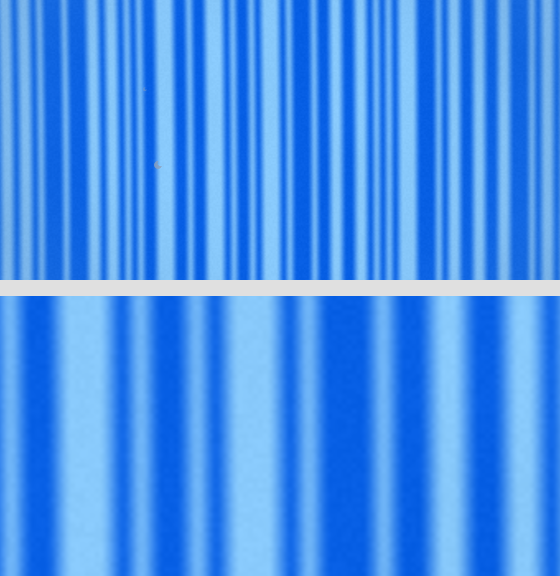
Top: the whole. Bottom: its middle third, enlarged.
Write a Shadertoy shader that draws this pattern.

```glsl
// Soft-edged blue barcode stripes on a gently curved, faintly grainy surface.
#define MODULES 45.0      // narrowest stripe widths per canvas height
#define BLUR 0.75         // half width of a stripe edge, in modules
#define INK_SPREAD 0.05   // growth of dark bars on each side, in modules
#define LEAN 0.011        // sideways drift of the stripes at the left end
#define GRAIN 0.022       // strength of the surface grain
#define SEED 7.0

const float SYMBOL = 10.0; // modules per group of three dark and three light bars
const vec3 DEEP_BLUE = vec3(0.025, 0.370, 0.895);
const vec3 HAZY_BLUE = vec3(0.085, 0.410, 0.870);
const vec3 PALE_BLUE = vec3(0.535, 0.790, 0.985);
const vec3 DULL_PALE = vec3(0.475, 0.705, 0.915);
const vec3 FLECK_GREY = vec3(0.55, 0.63, 0.74);

float hash(vec2 p) {
    vec3 q = fract(p.xyx * 0.1031);
    q += dot(q, q.yzx + 33.33);
    return fract((q.x + q.y) * q.z);
}

float valueNoise(vec2 p) {
    vec2 i = floor(p), f = fract(p);
    f = f * f * (3.0 - 2.0 * f);
    return mix(mix(hash(i), hash(i + vec2(1, 0)), f.x),
               mix(hash(i + vec2(0, 1)), hash(i + vec2(1, 1)), f.x), f.y);
}

// Three stripe widths that always add up to five modules
vec3 stripeWidths(float id, float kind) {
    vec2 key = vec2(id + 40.0, kind * 17.0 + SEED);
    float first = floor(3.0 * hash(key));
    float other = floor(3.0 * hash(key + vec2(0, 3)));
    float second = hash(key + vec2(0, 6)) < 0.5 ? first : other;
    vec3 slot = vec3(0, 1, 2);
    return 1.0 + vec3(equal(slot, vec3(first))) + vec3(equal(slot, vec3(second)));
}

float softEdge(float x) {
    return smoothstep(-BLUR, BLUR, x);
}

// Blurred coverage of the light stripes; neighbours bleed into each other
float lightCoverage(float x) {
    float home = floor(x / SYMBOL), sum = 0.0;
    for (float n = -1.0; n <= 1.0; n++) {
        float id = home + n, start = id * SYMBOL;
        vec3 light = stripeWidths(id, 0.0), dark = stripeWidths(id, 1.0);
        for (int k = 0; k < 3; k++) {
            float end = start + light[k];
            sum += softEdge(x - start - INK_SPREAD) - softEdge(x - end + INK_SPREAD);
            start = end + dark[k];
        }
    }
    return clamp(sum, 0.0, 1.0);
}

// Small crescent: a disc with an offset disc removed
float fleck(vec2 p, float size) {
    float disc = length(p) - size;
    float bite = length(p - vec2(0.7, 0.5) * size) - size * 0.9;
    return 1.0 - smoothstep(-0.001, 0.003, max(disc, -bite));
}

void mainImage(out vec4 fragColor, in vec2 fragCoord) {
    vec2 uv = fragCoord / iResolution.xy;
    vec2 p = fragCoord / iResolution.y;

    // Stripes, leaning a little more towards the left
    float bend = LEAN * (1.0 - uv.x) * (uv.y * uv.y - 0.5);
    float cover = lightCoverage((p.x + bend) * MODULES);

    // Colours dull towards the sides and corners
    vec2 c = uv * 2.0 - 1.0;
    float falloff = smoothstep(0.15, 1.25, c.x * c.x + 0.3 * c.y * c.y);
    vec3 dark = mix(DEEP_BLUE, HAZY_BLUE, falloff);
    vec3 light = mix(PALE_BLUE, DULL_PALE, falloff);
    vec3 color = mix(dark, light, cover);

    // Fine grain and broad, faint unevenness
    float grain = valueNoise(p * 170.0) - 0.5;
    float cloud = valueNoise(p * 5.0 + 20.0) - 0.5;
    color += GRAIN * (grain + 0.6 * cloud);

    // A few tiny flecks of dust
    for (float i = 0.0; i < 2.0; i++) {
        vec2 at = vec2(2.0 * hash(vec2(i, SEED + 50.0)), 0.4 + 0.4 * hash(vec2(i, SEED + 60.0)));
        color = mix(color, FLECK_GREY, (0.8 - 0.4 * i) * fleck(p - at, 0.013 - 0.007 * i));
    }

    fragColor = vec4(clamp(color, 0.0, 1.0), 1.0);
}
```
